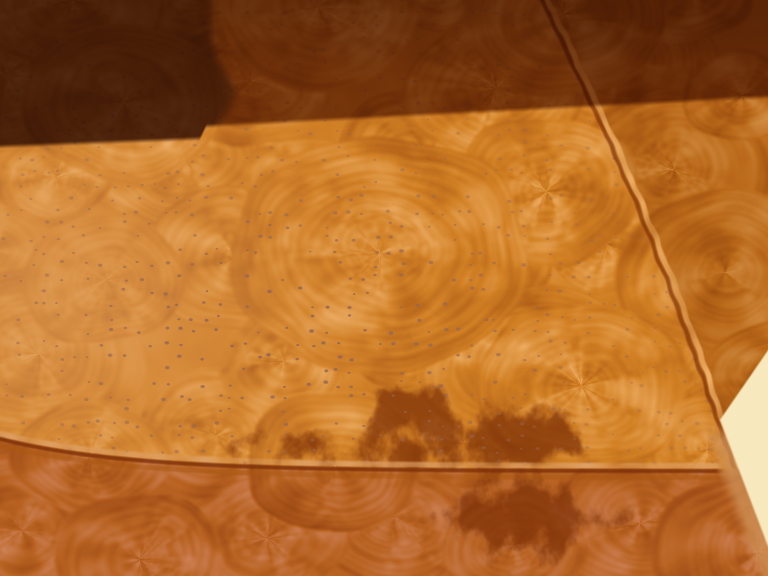
Give the GLSL for this texture, as a Shadertoy shader.

```glsl
// Sunlit, hand-stained floor: overlapping swirls of ochre paint, two scored seams,
// dark stains, small mineral specks, a pale corner and a cast shadow along the top.
// Swirls are discs layered in a loop, with gradient noise stretched around each centre.

const vec3 OCHRE = vec3(0.82, 0.50, 0.14);
const vec3 PALE = vec3(0.93, 0.68, 0.39);
const vec3 AMBER = vec3(0.66, 0.34, 0.07);
const vec3 STAIN = vec3(0.49, 0.19, 0.03);
const vec3 SPECK = vec3(0.58, 0.40, 0.34);
const vec3 CREAM = vec3(0.97, 0.91, 0.74);
const vec3 HAZE = vec3(0.87, 0.62, 0.38);
const vec3 LOWER_TINT = vec3(0.88, 0.77, 0.95);
const vec3 SIDE_TINT = vec3(0.89, 0.83, 0.72);
const vec3 SHADE = vec3(0.56, 0.41, 0.26);
const vec3 DEEP_SHADE = vec3(0.35, 0.24, 0.18);
const int SWIRLS = 44;
const float SQUASH = 1.25;       // foreshortening of the floor
const float SPECK_CELL = 0.023;
const vec2 CORNER = vec2(1.25, 0.271);

float hash(vec2 p) {
    vec3 q = fract(p.xyx * 0.1031);
    q += dot(q, q.yzx + 33.33);
    return fract((q.x + q.y) * q.z);
}

float slope(vec2 cell, vec2 offset) {
    float a = 6.2832 * hash(cell);
    return dot(vec2(cos(a), sin(a)), offset);
}

float gradientNoise(vec2 p) {
    vec2 i = floor(p), f = fract(p), e = vec2(1.0, 0.0);
    vec2 u = f * f * f * (f * (f * 6.0 - 15.0) + 10.0);
    return 1.4 * mix(mix(slope(i, f), slope(i + e, f - e), u.x),
                     mix(slope(i + e.yx, f - e.yx), slope(i + 1.0, f - 1.0), u.x), u.y);
}

float fbm(vec2 p) {
    float sum = 0.0, amp = 0.6;
    for (int i = 0; i < 4; i++) {
        sum += amp * gradientNoise(p);
        p = mat2(1.6, 1.2, -1.2, 1.6) * p + 7.3;
        amp *= 0.5;
    }
    return sum;
}

float blob(vec2 p, vec2 centre, vec2 size) {
    vec2 d = (p - centre) / size;
    return exp(-dot(d, d));
}

// Lays one disc of circular brush strokes over the tone beneath it
float swirl(float tone, vec2 p, vec2 centre, float radius, float seed) {
    vec2 d = (p - centre) * vec2(1.0, SQUASH);
    float r = length(d) + 0.018 * gradientNoise(p * 8.0 + seed);
    float cover = smoothstep(radius, radius - 0.012, r);
    if (cover <= 0.0) return tone;
    vec2 dir = d / max(length(d), 0.001);
    float drift = gradientNoise(dir * 1.3 + seed);
    float fine = gradientNoise(vec2(r * 85.0, drift * 2.0 + seed));
    float broad = gradientNoise(vec2(r * 30.0 + seed, drift * 2.5 + 0.4));
    float sweep = gradientNoise(dir * 1.1 + r * 5.0 + seed * 1.7);
    float rim = smoothstep(0.72, 1.0, r / radius);
    float paint = 0.32 * fine + 0.42 * broad + 0.75 * sweep - 0.32 * rim + 0.08;
    return mix(tone, paint, 0.85 * cover);
}

float swirlTone(vec2 p) {
    float tone = 0.4 * fbm(p * 5.0);
    for (int i = 0; i < SWIRLS; i++) {
        float n = float(i) + 1.0;
        vec2 centre = fract(n * vec2(0.7549, 0.5698)) * vec2(1.5, 1.1) - vec2(0.08, 0.05);
        float radius = mix(0.10, 0.20, hash(vec2(n, 4.0)));
        tone = swirl(tone, p, centre, radius, n * 7.31);
    }
    tone = swirl(tone, p, vec2(0.66, 0.56), 0.265, 3.7);
    tone = swirl(tone, p, vec2(1.01, 0.33), 0.19, 18.4);
    return tone + 0.55 * blob(p, vec2(0.68, 0.61), vec2(0.06, 0.04));
}

float specks(vec2 p) {
    vec2 cell = floor(p / SPECK_CELL);
    vec2 jitter = vec2(hash(cell + 11.0), hash(cell + 37.0)) * 0.5 + 0.25;
    vec2 d = (fract(p / SPECK_CELL) - jitter) * SPECK_CELL;
    float size = mix(0.0025, 0.005, hash(cell + 71.0));
    return step(hash(cell), 0.42) * smoothstep(size, size * 0.4, length(d * vec2(0.85, 1.15)));
}

void mainImage(out vec4 fragColor, in vec2 fragCoord) {
    vec2 p = fragCoord / iResolution.y;

    // Signed distances to the seams: positive to the right and above
    float side = 0.9 * (p.x - 0.946 - 0.42 * (1.0 - p.y) - 0.015 * sin(4.4 * (1.0 - p.y)));
    side += 0.003 * gradientNoise(p * 30.0);
    float ridge = p.y - 0.185 - 0.056 * exp(-4.5 * p.x);
    float upper = smoothstep(-0.003, 0.003, ridge);
    float right = smoothstep(-0.003, 0.003, side) * upper;
    float panel = upper * (1.0 - right);

    // Swirled paint, tinted for each panel
    float tone = swirlTone(p) + 0.22 * fbm(p * 14.0);
    vec3 col = mix(OCHRE, PALE, clamp(tone * 1.1, 0.0, 1.0));
    col = mix(col, AMBER, clamp(-tone * 1.1, 0.0, 1.0));
    float haze = blob(p, vec2(0.08, 0.48), vec2(0.42, 0.30));
    col = mix(col, HAZE, 0.55 * haze * upper);
    col *= mix(LOWER_TINT, vec3(1.0), upper) * mix(vec3(1.0), SIDE_TINT, right);

    // Dark stains gathered beside the lower seam
    float pool = blob(p, vec2(0.71, 0.29), vec2(0.07, 0.05)) + blob(p, vec2(0.90, 0.25), vec2(0.10, 0.05));
    pool += 0.65 * blob(p, vec2(0.68, 0.21), vec2(0.32, 0.05)) * upper;
    pool += blob(p, vec2(0.91, 0.11), vec2(0.14, 0.09)) * (1.0 - upper);
    float stain = smoothstep(0.38, 0.85, pool + 0.75 * fbm(p * vec2(19.0, 15.0)));
    col = mix(col, STAIN, 0.72 * stain * step(0.05, pool));

    float scatter = 0.3 + 0.6 * blob(p, vec2(0.5, 0.42), vec2(0.45, 0.25));
    col = mix(col, SPECK, specks(p) * scatter * panel);

    // Scored seams: a pale lip beside a dark cut
    float wear = 0.65 + 0.5 * gradientNoise(p * 24.0);
    col = mix(col, PALE, wear * smoothstep(0.007, 0.002, abs(side - 0.004)) * upper);
    col = mix(col, STAIN, 0.7 * smoothstep(0.006, 0.001, abs(side + 0.005)) * upper);
    float inside = smoothstep(1.26, 1.24, p.x);
    col = mix(col, HAZE, wear * smoothstep(0.008, 0.002, abs(ridge - 0.006)) * inside);
    col = mix(col, STAIN, 0.8 * smoothstep(0.006, 0.001, abs(ridge + 0.003)) * inside);
    col = mix(col, AMBER, 0.5 * smoothstep(0.007, 0.002, abs(ridge + 0.014)) * inside);

    // Pale corner beyond the floor, with a lit lip on its lower edge
    float rise = p.y - CORNER.y;
    float beyond = p.x - CORNER.x - max(0.69 * rise, -0.38 * rise);
    float lip = smoothstep(-0.045, -0.015, beyond) * smoothstep(0.0, -0.04, rise);
    col = mix(col, HAZE * 0.94, 0.7 * lip);
    col = mix(col, CREAM, smoothstep(-0.003, 0.003, beyond));

    // Cast shadow with a stepped edge and a deeper part at the left
    float edge = mix(0.745 + 0.04 * p.x, 0.762 + 0.052 * p.x, smoothstep(0.345, 0.36, p.x));
    float shadow = smoothstep(edge - 0.005, edge + 0.006, p.y);
    float bulge = 0.37 + 0.035 * exp(-pow((p.y - 0.84) / 0.05, 2.0));
    float deep = smoothstep(bulge + 0.015, bulge - 0.015, p.x);
    deep = max(deep, 0.4 * smoothstep(0.82, 1.0, p.y));
    col *= mix(vec3(1.0), mix(SHADE, DEEP_SHADE, deep), shadow);

    fragColor = vec4(clamp(col, 0.0, 1.0), 1.0);
}
```
